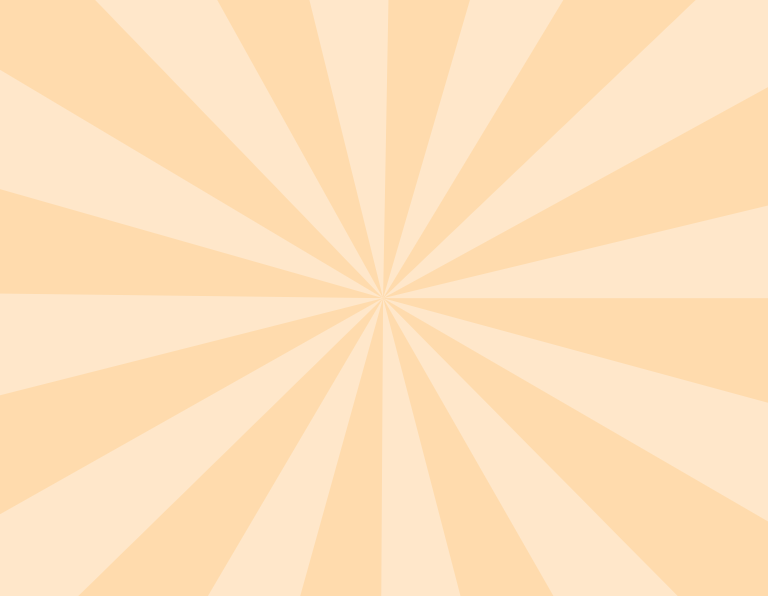
Write a Shadertoy shader that draws this background.

```glsl
const float TAU = 6.2831853;

// Signed distance to the darker rays, positive inside them
float rayDistance(vec2 p) {
    float period = radians(30.115);
    float halfWidth = radians(7.6);

    // Clockwise angle from the right, wrapped inside the narrow pale ray
    float angle = mod(0.12 - atan(p.y, p.x), TAU) - 0.12;
    float offset = mod(angle - halfWidth + 0.5 * period, period) - 0.5 * period;
    return length(p) * sin(halfWidth - abs(offset));
}

void mainImage(out vec4 fragColor, in vec2 fragCoord) {
    vec3 cream = vec3(1.0, 0.906, 0.792);
    vec3 peach = vec3(1.0, 0.859, 0.678);

    // Keep the centre off the undefined angle at zero
    vec2 p = (fragCoord - vec2(0.4988, 0.4997) * iResolution.xy) / iResolution.y;
    p.x += 1e-5;

    // Blend across one pixel at each ray edge
    float coverage = clamp(0.5 + rayDistance(p) * iResolution.y, 0.0, 1.0);
    fragColor = vec4(mix(cream, peach, coverage), 1.0);
}
```
